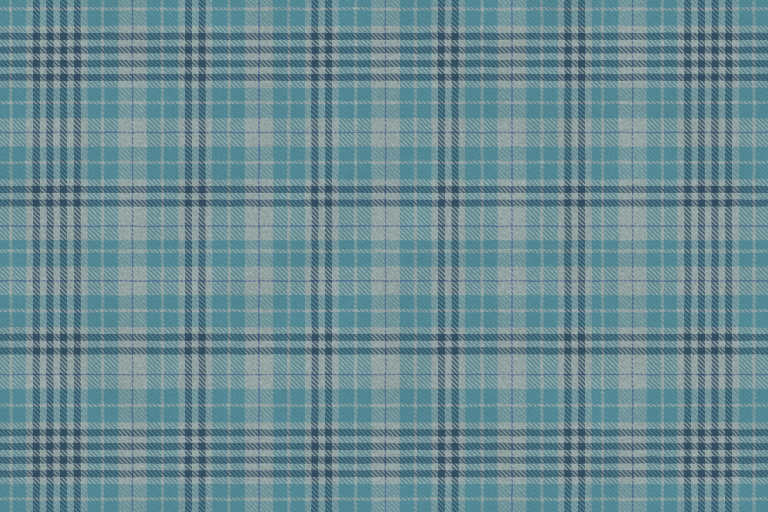
Reproduce this pattern procedurally as a WebGL 2 fragment shader.

```glsl
#version 300 es
precision highp float;
// Teal woven check: one stripe sequence for the warp, another for the weft,
// mixed by a diagonal twill. Gradient noise adds uneven yarn, fibre grain
// and soft fading. Lengths are in threads, THREADS of them per canvas height.

#define THREADS 514.0
#define WARP_PERIOD 654.0
#define WEFT_PERIOD 398.0
#define SETT_START 57.0
#define STRIPE_PITCH 13.7
#define TWILL_PERIOD 4.6
#define TWILL_DEPTH 0.34
#define GRAIN 0.085
#define FADING 0.035

uniform vec2 u_resolution;
out vec4 fragColor;

const vec3 TEAL = vec3(0.32, 0.53, 0.58);
const vec3 PALE = vec3(0.58, 0.645, 0.64);
const vec3 NAVY = vec3(0.20, 0.30, 0.38);
const vec3 VIOLET = vec3(0.30, 0.38, 0.56);

float edgeWidth;

vec2 hashGradient(vec2 cell) {
  vec3 q = fract(cell.xyx * vec3(0.1031, 0.1030, 0.0973));
  q += dot(q, q.yzx + 33.33);
  float angle = 6.28318 * fract((q.x + q.y) * q.z);
  return vec2(cos(angle), sin(angle));
}

float gradientNoise(vec2 p) {
  vec2 i = floor(p), f = p - i;
  vec2 u = f * f * f * (f * (f * 6.0 - 15.0) + 10.0);
  vec2 e = vec2(1.0, 0.0);
  float low = mix(dot(hashGradient(i), f),
                  dot(hashGradient(i + e.xy), f - e.xy), u.x);
  float high = mix(dot(hashGradient(i + e.yx), f - e.yx),
                   dot(hashGradient(i + e.xx), f - e.xx), u.x);
  return mix(low, high, u.y);
}

// Smooth-edged band around zero distance.
float band(float d, float halfWidth) {
  return 1.0 - smoothstep(halfWidth - edgeWidth, halfWidth + edgeWidth, abs(d));
}

// Wide pale band with a violet centre line and a fine pale line each side.
vec3 paleBand(vec3 yarn, float d, float spread) {
  float pale = max(band(d, 14.3), band(abs(d) - spread, 1.6));
  yarn = mix(yarn, PALE, pale);
  return mix(yarn, VIOLET, band(d, 0.75));
}

// Group of navy stripes on a pale ground.
vec3 navyGroup(vec3 yarn, float d, float count) {
  yarn = mix(yarn, PALE, band(d, count * 7.0 + 3.0));
  float stripe = band(mod(d, STRIPE_PITCH) - 0.5 * STRIPE_PITCH, 3.5);
  return mix(yarn, NAVY, stripe * band(d, count * 0.5 * STRIPE_PITCH));
}

// Signed distance to the nearest start of a repeat.
float wrapped(float t, float period) {
  return mod(t + 0.5 * period, period) - 0.5 * period;
}

vec3 warpYarn(float x) {
  float t = mod(x - SETT_START, WARP_PERIOD);
  vec3 yarn = TEAL;
  for (int i = 0; i < 5; i++)
    yarn = paleBand(yarn, t - min(76.0 + 127.0 * float(i), 578.0), 30.0);
  for (int i = 0; i < 4; i++)
    yarn = navyGroup(yarn, t - 139.0 - 127.0 * float(i), 2.0);
  return navyGroup(yarn, wrapped(t, WARP_PERIOD), 4.0);
}

vec3 weftYarn(float y) {
  float t = mod(y - SETT_START, WEFT_PERIOD);
  vec3 yarn = TEAL;
  for (int i = 0; i < 2; i++) {
    float k = float(i);
    yarn = paleBand(yarn, t - 76.0 - 149.0 * k, 30.0);
    yarn = paleBand(yarn, t - 170.0 - 149.0 * k, 25.0 + 6.0 * k);
  }
  for (int i = 0; i < 2; i++)
    yarn = navyGroup(yarn, t - 140.0 - 148.5 * float(i), 2.0);
  return navyGroup(yarn, wrapped(t, WEFT_PERIOD), 4.0);
}

void main() {
  float pixel = THREADS / u_resolution.y;
  edgeWidth = 0.5 * pixel + 0.1;
  vec2 p = gl_FragCoord.xy * pixel;
  p.y = THREADS - p.y;

  // Slightly uneven yarn
  vec2 wobble = vec2(gradientNoise(p / 19.0), gradientNoise(p / 17.0 + 40.0));
  vec2 q = p + 0.6 * wobble;

  // Twill: diagonal ribs alternate warp and weft, fading when too fine
  float rib = sin(6.28318 * (q.x - q.y) / TWILL_PERIOD);
  float visible = 1.0 - smoothstep(0.35, 0.6, pixel / TWILL_PERIOD);
  vec3 cloth = mix(warpYarn(q.x), weftYarn(q.y), 0.5 + TWILL_DEPTH * visible * rib);
  cloth *= 1.0 + 0.025 * visible * rib;

  // Wear: fibre grain, strongest on pale yarn, and broad fading
  float paleness = smoothstep(0.3, 0.6, cloth.r);
  float fibre = gradientNoise(p / 2.3) + 0.6 * gradientNoise(p / vec2(6.0, 3.5) + 90.0);
  float fade = gradientNoise(p / 75.0) + 0.5 * gradientNoise(p / 31.0 + 12.0);
  cloth *= 1.0 + GRAIN * fibre * mix(0.6, 1.3, paleness) + FADING * fade;
  fragColor = vec4(clamp(cloth, 0.0, 1.0), 1.0);
}
```
